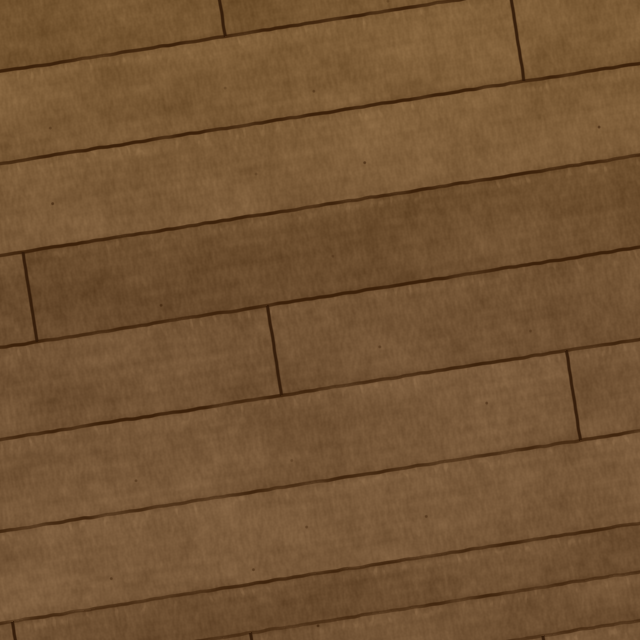
This texture is drawn by a three.js fragment shader. Its source:

```glsl
// Worn brown floorboards running at a slight upward tilt, with dark seams and staggered end joints.
// Tilted coordinates split the canvas into rows; each row gets a tone and a joint on a four-row cycle,
// and layers of gradient noise add blotches, grain, short fibres, pale scuffs and small pits.

varying vec2 vUv;

// Layout, in canvas units
const float TILT = 0.157;         // rise of the boards per unit across
const float FIRST_SEAM = 0.112;   // depth of the first seam at the left edge
const float PITCH = 0.1437;       // board width
const float WIDE_ROWS = 6.0;      // full boards below the first seam
const float NARROW_PITCH = 0.076; // board width past the last full board
const float NARROW_SHIFT = 0.107; // joint offset in the narrow boards
const float SEAM_HALF = 0.0012;
const float JOINT_HALF = 0.0009;
const float EDGE_SOFT = 0.0031;

// Colours
const vec3 WOOD = vec3(0.455, 0.333, 0.212);
const vec3 SHADE_STEP = vec3(0.050, 0.045, 0.038);
const vec3 WARM_TINT = vec3(0.008, 0.004, -0.020);
const vec3 SEAM_COLOR = vec3(0.235, 0.130, 0.040);
const vec3 JOINT_COLOR = vec3(0.190, 0.100, 0.030);

// Wear
const float BLOTCH = 1.1;
const float MOTTLE = 0.75;
const float FIBRE = 0.75;
const float GRAIN = 0.5;
const float SCUFF = 0.8;
const float PIT_CELLS = 7.0;
const float PIT_RADIUS = 0.0035;

vec2 hash2(vec2 p) {
  vec3 q = fract(p.xyx * vec3(0.1031, 0.1030, 0.0973));
  q += dot(q, q.yzx + 33.33);
  return fract((q.xx + q.yz) * q.zy);
}

float corner(vec2 cell, vec2 offset) {
  float angle = 6.28318 * hash2(cell + 57.0).x;
  return dot(vec2(cos(angle), sin(angle)), offset);
}

// Gradient noise, roughly -0.7 to 0.7
float noise(vec2 p) {
  vec2 i = floor(p);
  vec2 f = p - i;
  vec2 w = f * f * f * (f * (f * 6.0 - 15.0) + 10.0);
  vec2 e = vec2(1.0, 0.0);
  return mix(mix(corner(i, f), corner(i + e, f - e), w.x),
             mix(corner(i + e.yx, f - e.yx), corner(i + 1.0, f - 1.0), w.x), w.y);
}

float line(float dist, float halfWidth) {
  return 1.0 - smoothstep(halfWidth, halfWidth + EDGE_SOFT, dist);
}

// Sparse dark specks, at most one per cell
float pits(vec2 p) {
  vec2 cell = floor(p * PIT_CELLS);
  vec2 pick = hash2(cell + 11.0);
  vec2 center = (cell + 0.2 + 0.6 * hash2(cell + 83.0)) / PIT_CELLS;
  float spot = 1.0 - smoothstep(0.2, 1.0, length(p - center) / PIT_RADIUS);
  return spot * step(0.65, pick.x) * mix(0.4, 1.0, pick.y);
}

void main() {
  // Tilted axes: x along the boards, y down across them
  float down = 1.0 - vUv.y;
  vec2 p = vec2(vUv.x - TILT * down, down + TILT * vUv.x);
  float wobble = 0.0016 * noise(p.x * vec2(55.0, 0.0) + vec2(0.0, floor(p.y * 7.0) + 0.5));

  // Row index and position inside the row
  float lastSeam = FIRST_SEAM + WIDE_ROWS * PITCH;
  float narrow = step(lastSeam, p.y + wobble);
  float width = mix(PITCH, NARROW_PITCH, narrow);
  float across = (p.y + wobble - mix(FIRST_SEAM, lastSeam, narrow)) / width;
  float row = floor(across) + 1.0 + narrow * WIDE_ROWS;
  float below = fract(across) * width;
  float seamDist = min(below, width - below);

  // Joint place and board tone follow a four-row cycle
  float phase = mod(row + 1.0, 4.0) - 1.0;
  float joint = 0.343 + 0.4125 * phase + 0.0435 * phase * phase - NARROW_SHIFT * narrow;
  float jointDist = abs(p.x - joint + 0.001 * noise(p * vec2(5.0, 45.0)));
  vec2 board = hash2(vec2(row + 5.0, step(joint, p.x) + 3.0));
  float shade = -0.05 + 0.5 * phase - 0.13 * phase * phase + 0.4 * (board.x - 0.5);
  shade += 0.35 * (vUv.y - 0.5);

  // Surface layers, shifted per board so they break at the seams
  vec2 q = p + 9.0 * board;
  shade += BLOTCH * (noise(q * vec2(4.0, 9.0)) + 0.5 * noise(q * vec2(11.0, 17.0)));
  shade += MOTTLE * noise(q * vec2(42.0, 30.0));
  shade += FIBRE * (noise(q * vec2(190.0, 75.0)) + 0.5 * noise(q * 260.0));
  shade += GRAIN * noise(q * vec2(7.0, 95.0));

  // Pale scuffs gather along the edge under each seam
  float rim = exp(-pow((below - 0.010) / 0.008, 2.0));
  float flecks = smoothstep(0.08, 0.5, noise(q * vec2(130.0, 60.0) + 31.0));
  shade += SCUFF * flecks * (0.25 + rim) + 0.2 * rim;

  vec3 color = WOOD + SHADE_STEP * shade + WARM_TINT * smoothstep(0.4, 1.0, vUv.y);
  color = mix(color, SEAM_COLOR, 0.7 * pits(p));

  // Seams fade unevenly and grow fainter toward the bottom
  float fade = 0.92 - 0.22 * smoothstep(0.5, 1.0, p.y) + 0.45 * noise(vec2(p.x * 24.0, floor(p.y * 7.0) + 0.4));
  float grime = 0.16 * exp(-seamDist / 0.006);
  float seam = line(seamDist, SEAM_HALF) * clamp(fade, 0.35, 1.0);
  color = mix(color, SEAM_COLOR, max(seam, grime));
  color = mix(color, JOINT_COLOR, 0.92 * line(jointDist, JOINT_HALF));

  gl_FragColor = vec4(color, 1.0);
}
```
